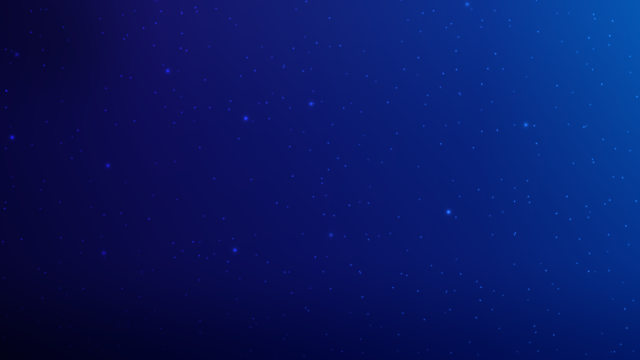
Reproduce this background procedurally as a Shadertoy shader.

```glsl
float hash1(vec2 p) {
    vec3 q = fract(vec3(p.xyx) * 0.1031);
    q += dot(q, q.yzx + 33.33);
    return fract((q.x + q.y) * q.z);
}

vec2 hash2(vec2 p) {
    return vec2(hash1(p + 17.3), hash1(p + 61.7));
}

// Five evenly spaced colours blended along t in 0..1
vec3 ramp(float t, vec3 a, vec3 b, vec3 c, vec3 d, vec3 e) {
    float s = t * 4.0;
    vec3 color = mix(a, b, clamp(s, 0.0, 1.0));
    color = mix(color, c, clamp(s - 1.0, 0.0, 1.0));
    color = mix(color, d, clamp(s - 2.0, 0.0, 1.0));
    return mix(color, e, clamp(s - 3.0, 0.0, 1.0));
}

// Night gradient: four horizontal ramps joined from bottom to top
vec3 skyColor(vec2 uv) {
    vec3 floorRow = ramp(uv.x, vec3(0.005, 0.005, 0.09), vec3(0.005, 0.01, 0.16),
        vec3(0.005, 0.02, 0.24), vec3(0.005, 0.05, 0.32), vec3(0.005, 0.09, 0.40));
    vec3 lowRow = ramp(uv.x, vec3(0.025, 0.02, 0.20), vec3(0.04, 0.04, 0.30),
        vec3(0.04, 0.065, 0.38), vec3(0.03, 0.11, 0.45), vec3(0.015, 0.19, 0.55));
    vec3 highRow = ramp(uv.x, vec3(0.03, 0.025, 0.24), vec3(0.055, 0.05, 0.35),
        vec3(0.045, 0.09, 0.43), vec3(0.03, 0.145, 0.50), vec3(0.02, 0.27, 0.63));
    vec3 topRow = ramp(uv.x, vec3(0.03, 0.02, 0.20), vec3(0.08, 0.075, 0.40),
        vec3(0.07, 0.13, 0.48), vec3(0.04, 0.20, 0.58), vec3(0.02, 0.34, 0.70));
    vec3 color = mix(floorRow, lowRow, smoothstep(-0.05, 0.32, uv.y));
    color = mix(color, highRow, smoothstep(0.22, 0.72, uv.y));
    return mix(color, topRow, smoothstep(0.58, 1.05, uv.y));
}

// Soft elliptical falloff
float glow(vec2 p, vec2 center, vec2 size) {
    vec2 d = (p - center) / size;
    return exp(-dot(d, d));
}

// One jittered star per grid cell, kept when its hash is below density
float starLayer(vec2 p, float cell, float density, float radius, float seed) {
    vec2 id = floor(p / cell);
    vec2 center = (id + mix(vec2(0.15), vec2(0.85), hash2(id + seed))) * cell;
    float present = step(hash1(id + seed * 2.0), density);
    float strength = mix(0.35, 1.0, hash1(id + seed * 3.0));
    return present * strength * glow(p, center, vec2(radius));
}

void mainImage(out vec4 fragColor, in vec2 fragCoord) {
    vec2 uv = fragCoord / iResolution.xy;
    vec2 p = fragCoord / iResolution.y;
    float pixel = 1.0 / iResolution.y;

    // Background with a dim patch near the upper left
    vec3 color = skyColor(uv);
    color *= 1.0 - 0.18 * glow(uv, vec2(0.09, 0.88), vec2(0.09, 0.16));

    // Star dust, thinner toward the dark lower left
    float dustMask = mix(0.35, 1.0, smoothstep(0.05, 0.45, uv.y + 0.3 * uv.x));
    float dust = 0.0;
    for (int i = 0; i < 2; i++) {
        float layer = float(i);
        dust += starLayer(p, 0.052 + 0.024 * layer, 0.45, max(0.0024, 0.7 * pixel), 11.0 + 29.0 * layer);
    }

    // Sparse bright points with a faint halo
    float points = starLayer(p, 0.19, 0.38, max(0.0042, 0.8 * pixel), 83.0);
    float halo = starLayer(p, 0.19, 0.38, 0.009, 83.0);

    vec3 starTint = mix(vec3(0.10, 0.10, 0.85), vec3(0.15, 0.46, 0.70), smoothstep(0.1, 0.95, uv.x));
    color += starTint * (0.62 * dust * dustMask + 0.9 * points + 0.25 * halo);

    fragColor = vec4(color, 1.0);
}
```
